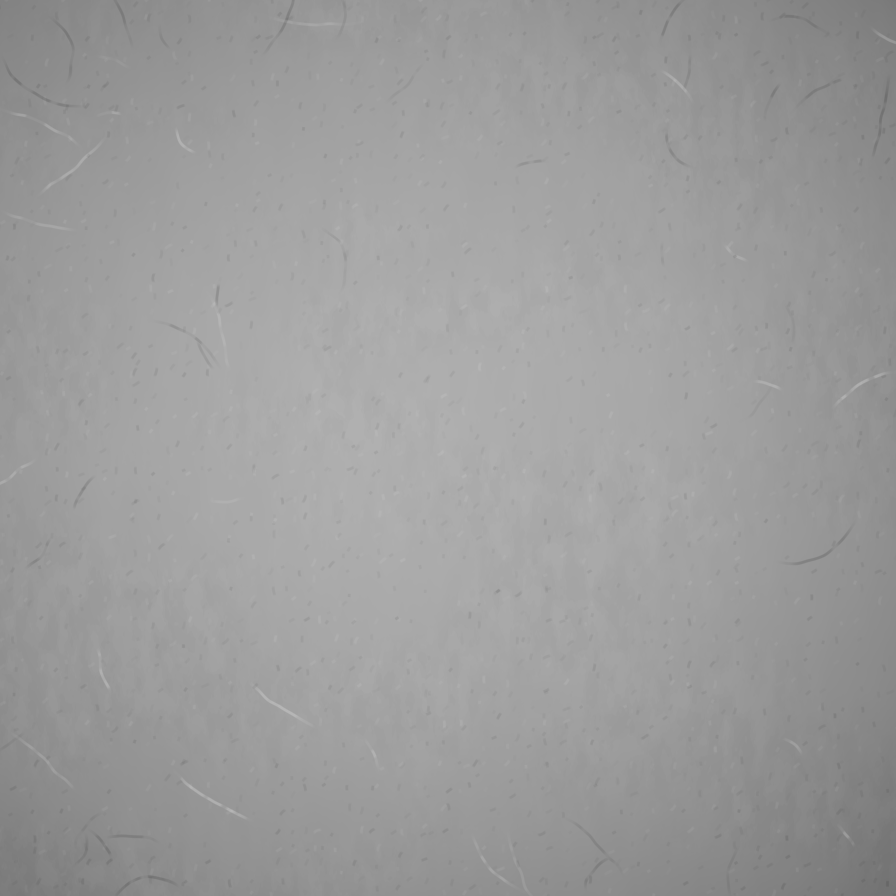
Write a WebGL 2 fragment shader that draws this texture.

```glsl
#version 300 es
precision highp float;
// Worn grey metal plate: soft vignette, faint brushed mottling, flecks and fine curved scratches.
uniform vec2 u_resolution;
out vec4 fragColor;

float hash(vec2 p) {
  vec3 q = fract(vec3(p.xyx) * 0.1031);
  q += dot(q, q.yzx + 33.33);
  return fract((q.x + q.y) * q.z);
}

vec2 hash2(vec2 p) {
  return vec2(hash(p), hash(p + 57.3));
}

float noise(vec2 p) {
  vec2 cell = floor(p), f = fract(p);
  f = f * f * (3.0 - 2.0 * f);
  float low = mix(hash(cell), hash(cell + vec2(1, 0)), f.x);
  float high = mix(hash(cell + vec2(0, 1)), hash(cell + vec2(1, 1)), f.x);
  return mix(low, high, f.y);
}

float fbm(vec2 p) {
  float sum = 0.0, weight = 0.5;
  for (int i = 0; i < 4; i++) {
    sum += weight * noise(p);
    p = p * 2.03 + 17.1;
    weight *= 0.5;
  }
  return sum;
}

vec2 rotate(vec2 p, float angle) {
  float c = cos(angle), s = sin(angle);
  return vec2(c * p.x + s * p.y, c * p.y - s * p.x);
}

// Coverage of a tapered stroke along x, bent into a parabola.
float stroke(vec2 p, float halfLength, float bend, float width, float pixel) {
  float slope = 2.0 * bend * p.x;
  float dist = abs(p.y - bend * (p.x * p.x - 0.4 * halfLength * halfLength)) / sqrt(1.0 + slope * slope);
  float along = abs(p.x) / halfLength;
  float taper = 1.0 - smoothstep(0.45, 1.0, along);
  return taper * (1.0 - smoothstep(width * 0.3, width * 0.6 + pixel, dist));
}

// One short bent fleck in some cells of a grid.
float flecks(vec2 uv, float cells, float density, float seed, float pixel) {
  vec2 cell = floor(uv * cells);
  vec2 key = cell + seed;
  if (hash(key + 3.7) > density) return 0.0;
  vec2 local = (fract(uv * cells) - mix(vec2(0.3), vec2(0.7), hash2(key))) / cells;
  float angle = 1.1 + 1.5 * (hash(key + 9.1) - 0.5);
  float size = mix(0.0025, 0.0065, hash(key + 21.0));
  float bend = 90.0 * (hash(key + 31.0) - 0.5);
  float strength = mix(0.25, 1.0, hash(key + 43.0));
  return strength * stroke(rotate(local, angle), size, bend, 0.0022, pixel);
}

// Randomly placed broken scratches; reach pushes them toward the borders.
float scratches(vec2 uv, int count, float seed, float reach, float spread, float curl, float pixel) {
  float cover = 0.0;
  for (int i = 0; i < count; i++) {
    vec2 key = vec2(float(i) * 7.3, seed);
    vec2 offset = hash2(key) * 2.0 - 1.0;
    vec2 centre = 0.5 + 0.5 * sign(offset) * pow(abs(offset), vec2(reach));
    float angle = -0.35 + spread * (hash(key + 11.0) - 0.5);
    float size = mix(0.015, 0.065, pow(hash(key + 23.0), 1.5));
    float bend = curl * (hash(key + 37.0) - 0.5) / size;
    vec2 p = rotate(uv - centre, angle);
    p.y += 0.004 * (noise(vec2(p.x * 60.0, seed + float(i))) - 0.5);
    float breaks = smoothstep(0.15, 0.6, noise(vec2(p.x * 130.0, key.x)));
    float strength = mix(0.25, 1.0, hash(key + 53.0));
    cover = max(cover, strength * mix(0.3, 1.0, breaks) * stroke(p, size, bend, 0.0022, pixel));
  }
  return cover;
}

void main() {
  float pixel = 1.0 / min(u_resolution.x, u_resolution.y);
  vec2 uv = gl_FragCoord.xy * pixel;

  // Broad light falling off toward the borders
  vec2 fromLight = uv - vec2(0.46, 0.53);
  float grey = 0.679 - 0.40 * dot(fromLight, fromLight);
  grey += 0.022 * (fbm(uv * vec2(5.0, 4.0)) - 0.47);

  // Vertical brushing and small flat patches
  grey += 0.012 * (fbm(uv * vec2(55.0, 14.0) + 5.0) - 0.47);
  float rough = smoothstep(0.35, 0.65, fbm(uv * vec2(5.0, 9.0) + 40.0));
  float patches = fbm(uv * vec2(85.0, 42.0) + 71.0);
  grey += 0.009 * rough * (smoothstep(0.52, 0.58, patches) - smoothstep(0.42, 0.36, patches));

  // Small flecks
  grey -= 0.050 * flecks(uv, 37.0, 0.45, 11.0, pixel);
  grey -= 0.035 * flecks(uv + 0.013, 52.0, 0.25, 83.0, pixel);
  grey += 0.030 * flecks(uv + 0.007, 43.0, 0.35, 47.0, pixel);

  // Dark and light scratches
  grey -= 0.085 * scratches(uv, 34, 5.0, 0.5, 4.5, 1.1, pixel);
  grey += 0.105 * scratches(uv, 24, 29.0, 0.8, 2.2, 0.5, pixel);

  fragColor = vec4(vec3(grey), 1.0);
}
```
